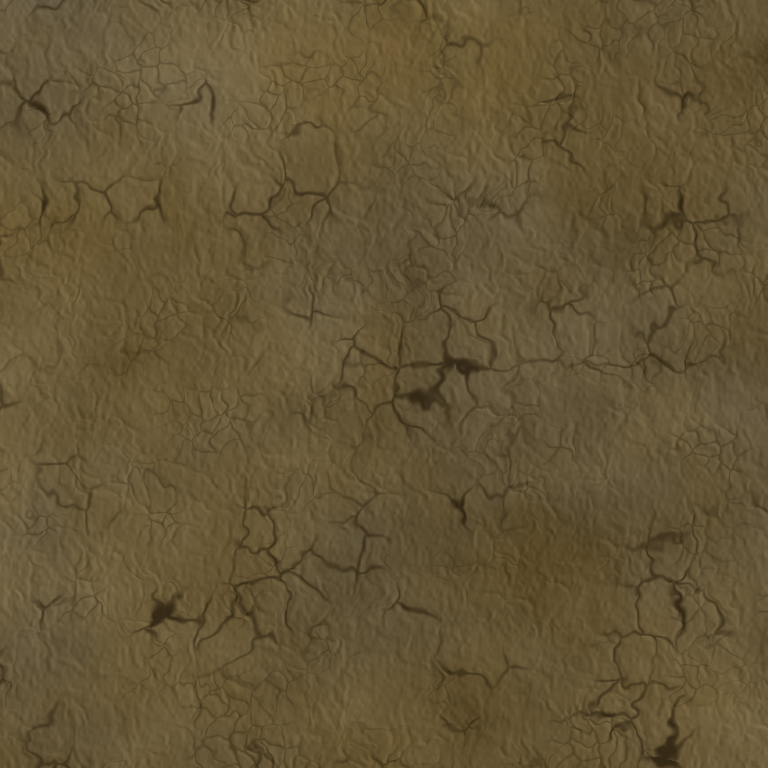
Give the GLSL for this texture, as a WebGL 2 fragment shader.

```glsl
#version 300 es
precision highp float;
// Dry, dusty earth: warped Voronoi plates at two sizes and streaky grain form
// a height field lit from the right. Broken cracks, a few dark gaps and broad
// stains of rust and grey are laid over it.
uniform vec2 u_resolution;
out vec4 outColor;

vec2 hash2(vec2 p) {
    vec3 q = fract(vec3(p.xyx) * vec3(0.1031, 0.1030, 0.0973));
    q += dot(q, q.yzx + 33.33);
    return fract((q.xx + q.yz) * q.zy);
}

float noise(vec2 p) {
    vec2 i = floor(p), f = fract(p);
    f = f * f * (3.0 - 2.0 * f);
    float low = mix(hash2(i).x, hash2(i + vec2(1, 0)).x, f.x);
    float high = mix(hash2(i + vec2(0, 1)).x, hash2(i + vec2(1, 1)).x, f.x);
    return mix(low, high, f.y);
}

float fbm(vec2 p) {
    float sum = 0.0, amp = 0.5;
    for (int i = 0; i < 4; i++) {
        sum += amp * noise(p);
        p = mat2(1.6, 1.2, -1.2, 1.6) * p + 17.3;
        amp *= 0.5;
    }
    return sum / 0.9375;
}

// Distance from p to the border of its Voronoi cell
float borderDistance(vec2 p) {
    vec2 cell = floor(p), nearest = vec2(9.0), second = vec2(9.0);
    for (int y = -1; y <= 1; y++)
    for (int x = -1; x <= 1; x++) {
        vec2 c = cell + vec2(x, y);
        vec2 r = c + 0.05 + 0.9 * hash2(c) - p;
        if (dot(r, r) < dot(nearest, nearest)) {
            second = nearest;
            nearest = r;
        } else if (dot(r, r) < dot(second, second)) {
            second = r;
        }
    }
    return dot(0.5 * (nearest + second), normalize(second - nearest));
}

vec2 warp(vec2 p) {
    vec2 broad = vec2(noise(p * 26.0), noise(p * 26.0 + 71.0)) - 0.5;
    vec2 ragged = vec2(noise(p * 85.0 + 13.0), noise(p * 85.0 + 39.0)) - 0.5;
    return p + 0.026 * broad + 0.011 * ragged;
}

// Height of the ground: x = relief, y = large border, z = small border
vec3 ground(vec2 p) {
    vec2 w = warp(p);
    float large = borderDistance(w * vec2(19.0, 17.0));
    float small = borderDistance(w * vec2(43.0, 36.0) + 50.0);
    float h = 0.30 * smoothstep(0.0, 0.22, large) * smoothstep(0.3, 0.7, noise(p * 11.0 + 5.0));
    h += 0.28 * smoothstep(0.0, 0.28, small) * smoothstep(0.25, 0.75, noise(p * 14.0 + 27.0));
    h += 0.60 * noise(w * vec2(120.0, 75.0)) + 0.34 * noise(p * vec2(215.0, 150.0));
    return vec3(h, large, small);
}

void main() {
    vec2 p = gl_FragCoord.xy / min(u_resolution.x, u_resolution.y);
    float pixel = 1.0 / min(u_resolution.x, u_resolution.y);

    // Slope towards the light
    vec2 toLight = vec2(0.0015, 0.0007);
    vec3 here = ground(p - toLight);
    float slope = here.x - ground(p + toLight).x;

    // Broad stains
    float stain = fbm(p * 3.2 + 4.0) - 0.5;
    float blotch = fbm(p * 13.0 + 31.0) - 0.5;
    float tint = fbm(p * 4.5 + 60.0) - 0.5;
    vec3 color = vec3(0.405, 0.345, 0.222);
    color += (0.13 * stain + 0.09 * blotch) * vec3(1.0, 0.95, 0.82);
    color += tint * vec3(0.03, -0.01, -0.09);
    color += 0.13 * clamp(slope, -0.45, 0.35) * vec3(1.0, 0.95, 0.80);

    // Broken cracks, with rare wide gaps
    float openness = noise(p * 15.0 + 90.0);
    float gap = smoothstep(0.80, 0.95, openness) * smoothstep(0.48, 0.72, noise(p * 23.0 + 8.0));
    float width = 0.025 + 0.05 * openness + 0.09 * gap;
    float crack = 1.0 - smoothstep(0.0, width + 19.0 * pixel, here.y);
    crack *= smoothstep(0.46, 0.80, openness);
    float hair = 1.0 - smoothstep(0.0, 0.05 + 43.0 * pixel, here.z);
    hair *= smoothstep(0.48, 0.85, noise(p * 19.0 + 44.0));
    float dark = clamp(0.50 * crack + 0.26 * hair + 0.35 * crack * gap, 0.0, 0.8);
    color = mix(color, vec3(0.16, 0.12, 0.055), dark);

    outColor = vec4(color, 1.0);
}
```
